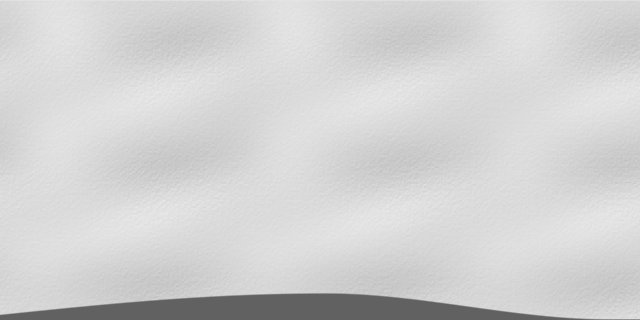
Give the GLSL for this texture, as a WebGL 1 fragment shader.

```glsl
precision highp float;
// Pale brushed foil with soft repeating sheen, fine leathery grain and a dark low hill.
uniform vec2 u_resolution;

float hash(vec2 p) {
  return fract(sin(dot(p, vec2(127.1, 311.7))) * 43758.5453);
}

float noise(vec2 p) {
  vec2 cell = floor(p), f = fract(p);
  f = f * f * (3.0 - 2.0 * f);
  return mix(mix(hash(cell), hash(cell + vec2(1.0, 0.0)), f.x),
             mix(hash(cell + vec2(0.0, 1.0)), hash(cell + 1.0), f.x), f.y);
}

float grainHeight(vec2 p) {
  return 0.65 * noise(p * 145.0) + 0.35 * noise(p * 260.0 + 17.0);
}

// Soft elliptical spot, tilted by a shear.
float spot(vec2 p, vec2 center, vec2 radius, float slope) {
  vec2 d = p - center;
  d.y -= slope * d.x;
  d /= radius;
  return exp(-dot(d, d));
}

// Broad light and shadow on the foil, repeated in columns and rows.
float sheen(vec2 p) {
  float v = 0.845;
  for (int i = -1; i < 4; i++) {
    float col = float(i);
    for (int j = 0; j < 3; j++) {
      float row = float(j);
      vec2 shift = vec2(0.72 * col - 0.03 * row, -0.385 * row);
      v -= 0.062 * spot(p, vec2(0.56, 0.875) + shift, vec2(0.21, 0.085), 0.12);
      v += 0.048 * spot(p, vec2(0.48, 0.70) + shift, vec2(0.28, 0.085), 0.32);
      v += (0.045 - 0.013 * row) * spot(p, vec2(0.19, 0.93) + shift, vec2(0.13, 0.16), -0.3);
    }
    v -= 0.028 * spot(p, vec2(0.78 * col, 0.60), vec2(0.16, 0.13), 0.2);
    v -= 0.025 * spot(p, vec2(0.18 + 0.72 * col, 0.10), vec2(0.22, 0.09), 0.2);
  }
  return v;
}

float hillHeight(float x) {
  float rise = 0.016 + 0.067 * sin(1.5708 * min(x / 0.51, 1.0));
  return rise - 0.081 * smoothstep(0.51, 0.95, x);
}

void main() {
  vec2 uv = gl_FragCoord.xy / u_resolution;
  vec2 p = gl_FragCoord.xy / u_resolution.y;
  float pixel = 1.0 / u_resolution.y;

  // Embossed grain, stronger around the shaded rows
  float relief = grainHeight(p) - grainHeight(p + vec2(-0.002, 0.004));
  float roughness = 0.6 + 0.4 * cos(6.2832 * (p.y - 0.82) / 0.385);
  roughness *= 0.65 + 0.35 * cos(6.2832 * (p.x - 0.54) / 0.72);
  float shade = sheen(p) + relief * (0.025 + 0.045 * roughness);

  // Thin pale line along the top edge
  shade = mix(shade, 0.9, 0.6 * smoothstep(0.995, 0.998, uv.y));

  // Dark hill
  float hill = smoothstep(-pixel, pixel, hillHeight(uv.x) - uv.y);
  shade = mix(shade, 0.38, hill);
  gl_FragColor = vec4(vec3(shade), 1.0);
}
```
